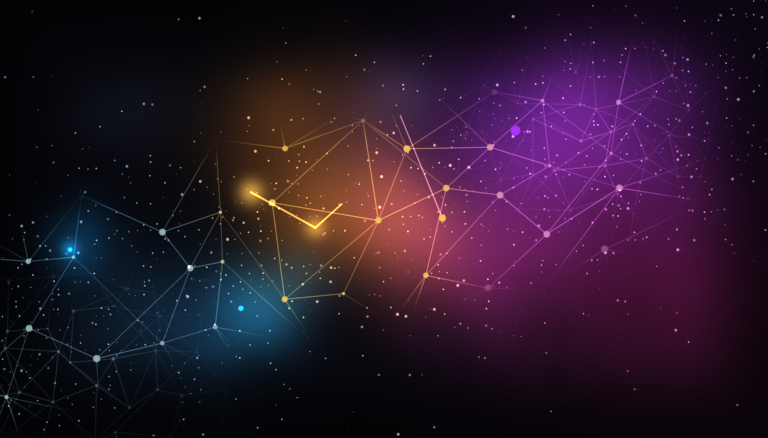
Reproduce this background procedurally as a WebGL 1 fragment shader.

```glsl
precision highp float;
uniform vec2 u_resolution;

const vec3 NIGHT = vec3(0.025, 0.027, 0.048);
const vec3 ICE = vec3(0.48, 0.68, 0.78);
const vec3 GOLD = vec3(0.98, 0.78, 0.30);
const vec3 LILAC = vec3(0.80, 0.42, 0.85);
const vec3 AZURE = vec3(0.08, 0.58, 0.85);
const vec3 VIOLET = vec3(0.68, 0.20, 1.0);

const vec2 GOLD_HUB = vec2(0.573, 0.561);
const vec2 AMBER_HUB = vec2(0.720, 0.480);
const vec2 AMBER_END = vec2(0.780, 0.534);
const vec2 BLUE_HUB = vec2(0.160, 0.430);
const vec2 TEAL_HUB = vec2(0.550, 0.296);
const vec2 VIOLET_HUB = vec2(1.177, 0.702);
const vec2 ARC_TOP = vec2(0.914, 0.736);
const vec2 ARC_END = vec2(1.010, 0.502);

const float MESH_SIZE = 0.15;
const float FINE_SIZE = 0.085;
const float LINE_WIDTH = 0.0007;
const float LINE_GLOW = 0.38;
const float BAND_WIDTH = 0.25;

float hash(vec2 p) {
  return fract(sin(dot(p, vec2(127.1, 311.7))) * 4375.85);
}

vec2 hash2(vec2 p) {
  return vec2(hash(p), hash(p + 37.3));
}

float glow(vec2 p, vec2 center, vec2 radius) {
  vec2 d = (p - center) / radius;
  return exp(-dot(d, d));
}

float disc(vec2 p, vec2 center, float radius) {
  float px = 1.0 / u_resolution.y;
  return 1.0 - smoothstep(max(radius - px, 0.0), radius + px, length(p - center));
}

float segment(vec2 p, vec2 a, vec2 b, float width) {
  vec2 ab = b - a;
  float t = clamp(dot(p - a, ab) / dot(ab, ab), 0.0, 1.0);
  return disc(p, a + ab * t, width);
}

vec2 node(vec2 cell, float size) {
  return (cell + 0.1 + 0.8 * hash2(cell)) * size;
}

// Signed height above the diagonal path of the network
float bandOffset(vec2 p) {
  return p.y - (0.22 + 0.34 * p.x + 0.05 * sin(3.6 * p.x));
}

// x: joined lines, y: node discs
vec2 mesh(vec2 p, float size, float dotRadius) {
  vec2 home = floor(p / size);
  vec2 ink = vec2(0.0);
  for (int j = -1; j <= 1; j++) {
    for (int i = -1; i <= 1; i++) {
      vec2 cell = home + vec2(float(i), float(j));
      vec2 a = node(cell, size);
      float pick = hash(cell + 9.7);
      vec2 diagonal = pick > 0.5 ? vec2(1.0) : vec2(1.0, -1.0);
      float e = segment(p, a, node(cell + vec2(1.0, 0.0), size), LINE_WIDTH) * step(0.25, pick);
      e = max(e, segment(p, a, node(cell + vec2(0.0, 1.0), size), LINE_WIDTH) * step(pick, 0.8));
      e = max(e, segment(p, a, node(cell + diagonal, size), LINE_WIDTH) * 0.7);
      ink.x = max(ink.x, e * mix(0.5, 1.0, pick));
      ink.y = max(ink.y, disc(p, a, dotRadius * mix(0.35, 1.0, pick)));
    }
  }
  return ink;
}

float specks(vec2 p, float size, float density) {
  vec2 cell = floor(p / size);
  float h = hash(cell + 5.1);
  vec2 center = (cell + 0.2 + 0.6 * hash2(cell + 71.0)) * size;
  return disc(p, center, size * mix(0.03, 0.10, h)) * step(hash(cell + 3.3), density) * h;
}

// Coloured clouds, bent by layered sines
vec3 nebula(vec2 p) {
  p += 0.018 * sin(p.yx * 11.0 + vec2(0.4, 2.0)) + 0.008 * sin(p.yx * 27.0 + p * 9.0);
  vec3 c = NIGHT;
  c += vec3(0.25, 0.08, 0.34) * glow(p, vec2(1.28, 0.70), vec2(0.24, 0.19));
  c += vec3(0.14, 0.035, 0.18) * glow(p, vec2(1.40, 0.76), vec2(0.42, 0.38));
  c += vec3(0.20, 0.025, 0.10) * glow(p, vec2(1.52, 0.35), vec2(0.36, 0.30));
  c += vec3(0.27, 0.07, 0.20) * glow(p, vec2(1.10, 0.43), vec2(0.20, 0.18));
  c += vec3(0.40, 0.18, 0.12) * glow(p, vec2(0.92, 0.47), vec2(0.13, 0.15));
  c += vec3(0.34, 0.19, 0.04) * glow(p, vec2(0.72, 0.49), vec2(0.15, 0.14));
  c += vec3(0.24, 0.13, 0.03) * glow(p, vec2(0.66, 0.73), vec2(0.16, 0.15));
  c += vec3(0.16, 0.09, 0.07) * glow(p, vec2(0.85, 0.60), vec2(0.15, 0.15));
  c += vec3(0.11, 0.09, 0.13) * glow(p, vec2(0.91, 0.79), vec2(0.10, 0.10));
  c += vec3(0.05, 0.26, 0.35) * glow(p, vec2(0.59, 0.31), vec2(0.11, 0.10));
  c += vec3(0.04, 0.12, 0.18) * glow(p, vec2(0.42, 0.27), vec2(0.23, 0.14));
  c += vec3(0.02, 0.17, 0.27) * glow(p, BLUE_HUB, vec2(0.08));
  c += vec3(0.03, 0.035, 0.05) * glow(p, vec2(0.30, 0.73), vec2(0.13, 0.10));
  return c;
}

void main() {
  vec2 p = gl_FragCoord.xy / u_resolution.y;
  vec2 uv = gl_FragCoord.xy / u_resolution;
  float off = bandOffset(p);
  vec3 color = nebula(p);

  // Edge falloff
  vec2 edge = smoothstep(vec2(0.0), vec2(0.12, 0.22), min(uv, 1.0 - uv));
  color *= mix(0.45, 1.0, edge.x * edge.y);

  // Tint runs from ice through gold to lilac
  vec3 tint = mix(ICE, GOLD, smoothstep(0.38, 0.62, p.x + 0.4 * off));
  tint = mix(tint, LILAC, smoothstep(0.92, 1.22, p.x));

  // Network
  float band = 1.0 - smoothstep(0.65, 1.0, abs(off) / BAND_WIDTH);
  band *= 1.0 - smoothstep(1.42, 1.62, p.x);
  float dense = glow(p, vec2(1.36, 0.68), vec2(0.22, 0.17)) + glow(p, vec2(0.15, 0.17), vec2(0.25, 0.16));
  vec2 coarse = mesh(p, MESH_SIZE, 0.0085) * band;
  vec2 fine = mesh(p + 3.0, FINE_SIZE, 0.004) * min(dense, 1.0);
  color += tint * LINE_GLOW * (coarse.x + 0.6 * fine.x);
  color = mix(color, mix(tint, vec3(1.0, 0.9, 0.6), 0.25), min(coarse.y * 0.9 + fine.y * 0.5, 1.0));

  // Dust
  float drift = exp(-off * off * 14.0);
  float dust = specks(p, 0.016, 0.30 * drift) + specks(p + 5.0, 0.034, 0.04 + 0.30 * drift);
  color += mix(tint, vec3(1.0), 0.45) * dust * 0.75;

  // Bright strands and hubs
  float strand = segment(p, GOLD_HUB, AMBER_HUB, 0.002) + segment(p, AMBER_HUB, AMBER_END, 0.0015);
  color += GOLD * 0.75 * strand;
  color += vec3(0.7, 0.55, 0.6) * 0.6 * segment(p, ARC_TOP, ARC_END, 0.001);
  color += GOLD * (0.6 * glow(p, GOLD_HUB, vec2(0.03)) + 0.4 * glow(p, AMBER_HUB, vec2(0.025)));
  color += AZURE * (0.5 * glow(p, BLUE_HUB, vec2(0.02)) + disc(p, BLUE_HUB, 0.005) + disc(p, TEAL_HUB, 0.006));
  color = mix(color, VIOLET, disc(p, VIOLET_HUB, 0.011));
  color = mix(color, GOLD, disc(p, ARC_END, 0.008));
  gl_FragColor = vec4(color, 1.0);
}
```
